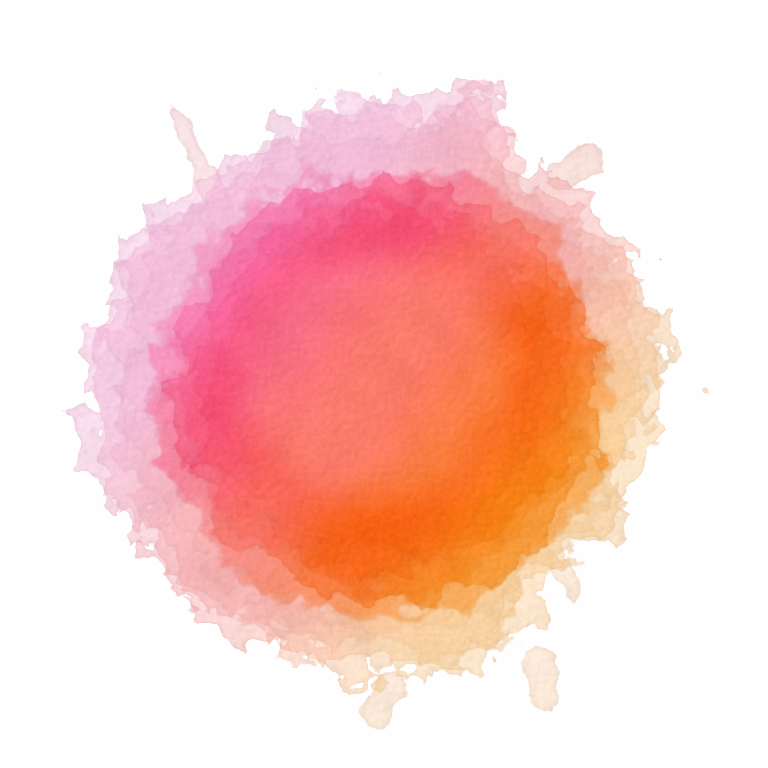
A WebGL 2 fragment shader for this background:

```glsl
#version 300 es
precision highp float;
// A round watercolour bloom: pale torn washes around a vivid pink to orange ring with a soft light heart.
uniform vec2 u_resolution;
out vec4 outColor;

vec2 hash2(vec2 p) {
  vec3 q = fract(p.xyx * vec3(0.1031, 0.1030, 0.0973));
  q += dot(q, q.yzx + 33.33);
  return fract((q.xx + q.yz) * q.zy);
}

float gradientNoise(vec2 p) {
  vec2 cell = floor(p), f = fract(p);
  vec2 u = f * f * f * (f * (f * 6.0 - 15.0) + 10.0);
  vec4 corner;
  for (int i = 0; i < 4; i++) {
    vec2 o = vec2(i & 1, i >> 1);
    corner[i] = dot(hash2(cell + o + 100.0) * 2.0 - 1.0, f - o);
  }
  return mix(mix(corner.x, corner.y, u.x), mix(corner.z, corner.w, u.x), u.y);
}

float fbm(vec2 p) {
  float sum = 0.0, gain = 0.5;
  for (int i = 0; i < 5; i++) {
    sum += gain * gradientNoise(p);
    p = mat2(1.6, 1.2, -1.2, 1.6) * p + 7.3;
    gain *= 0.5;
  }
  return sum;
}

// Distance to the nearest scattered point; its creases give torn corners
float cellDistance(vec2 p) {
  vec2 cell = floor(p), f = fract(p);
  float nearest = 8.0;
  for (int y = -1; y <= 1; y++)
    for (int x = -1; x <= 1; x++) {
      vec2 o = vec2(x, y), d = o + hash2(cell + o + 60.0) - f;
      nearest = min(nearest, dot(d, d));
    }
  return sqrt(nearest);
}

// Signed displacement of a torn, wandering paint edge
float raggedness(vec2 p, float seed) {
  vec2 q = p + seed * vec2(3.7, 5.1);
  q += 0.04 * vec2(fbm(q * 17.0), fbm(q * 17.0 + 31.0));
  float shards = 0.046 * (cellDistance(q * 20.0) - 0.45) + 0.022 * (cellDistance(q * 47.0) - 0.45);
  return 0.085 * fbm(q * 8.0) + shards;
}

// Lays one translucent wash; depth is positive inside, and pigment gathers at the rim
vec3 layWash(vec3 base, vec3 pigment, float depth, float softness, float opacity) {
  float cover = smoothstep(-softness, softness, depth);
  float rim = exp(-max(depth, 0.0) / 0.004);
  return mix(base, pigment * (1.0 - 0.07 * rim), cover * opacity * (1.0 + 0.3 * rim));
}

vec3 vividColor(float t) {
  vec3 c = mix(vec3(0.98, 0.40, 0.65), vec3(0.97, 0.28, 0.43), smoothstep(-0.27, -0.12, t));
  c = mix(c, vec3(0.98, 0.40, 0.33), smoothstep(-0.12, 0.01, t));
  c = mix(c, vec3(0.97, 0.37, 0.06), smoothstep(0.0, 0.13, t));
  return mix(c, vec3(0.97, 0.51, 0.05), smoothstep(0.13, 0.28, t));
}

vec3 paleColor(float t) {
  vec3 c = mix(vec3(0.95, 0.72, 0.85), vec3(0.96, 0.66, 0.66), smoothstep(-0.26, 0.02, t));
  return mix(c, vec3(0.97, 0.79, 0.57), smoothstep(0.02, 0.30, t));
}

vec3 heartColor(float t) {
  vec3 c = mix(vec3(0.97, 0.42, 0.54), vec3(0.98, 0.48, 0.42), smoothstep(-0.17, 0.0, t));
  return mix(c, vec3(0.98, 0.49, 0.22), smoothstep(0.0, 0.16, t));
}

float capsule(vec2 p, vec2 a, vec2 b, float radius) {
  vec2 pa = p - a, ba = b - a;
  return length(pa - ba * clamp(dot(pa, ba) / dot(ba, ba), 0.0, 1.0)) - radius;
}

// Bulge of the outline around one heading in radians
float lobe(float angle, float heading, float sharpness) {
  return exp(sharpness * (cos(angle - heading) - 1.0));
}

// Stray splashes: both ends of each stroke, then its radius
const vec4 STROKES[8] = vec4[8](
  vec4(0.228, 0.850, 0.262, 0.785), vec4(0.270, 0.770, 0.290, 0.720),
  vec4(0.732, 0.772, 0.766, 0.792), vec4(0.490, 0.075, 0.507, 0.105),
  vec4(0.702, 0.138, 0.710, 0.096), vec4(0.732, 0.258, 0.750, 0.229),
  vec4(0.053, 0.474, 0.054, 0.475), vec4(0.918, 0.491, 0.919, 0.491));
const float RADII[8] = float[8](0.010, 0.018, 0.020, 0.020, 0.021, 0.012, 0.002, 0.003);

void main() {
  float side = min(u_resolution.x, u_resolution.y);
  vec2 uv = (gl_FragCoord.xy - 0.5 * u_resolution) / side + 0.5;
  float pixel = 1.0 / side;
  vec2 p = uv - vec2(0.487, 0.500);
  float angle = atan(p.y, p.x + 1e-6);
  float t = dot(p, normalize(vec2(1.0, -0.9))) + 0.05 * fbm(uv * 6.0);
  vec3 color = vec3(1.0, 0.997, 0.997);

  // Splashes outside the bloom
  float splash = 1.0;
  for (int i = 0; i < 8; i++)
    splash = min(splash, capsule(uv, STROKES[i].xy, STROKES[i].zw, RADII[i]));
  splash += 0.03 * fbm(uv * 28.0);
  color = layWash(color, mix(paleColor(t), vec3(0.97, 0.86, 0.80), 0.6), -splash, pixel, 0.5);

  // Pale outer washes, bulging and notched around the outline
  float outline = 0.375 + 0.04 * lobe(angle, 1.2, 60.0) + 0.025 * lobe(angle, -1.13, 40.0);
  outline -= 0.035 * lobe(angle, 0.97, 60.0) + 0.03 * lobe(angle, 2.2, 40.0) + 0.03 * lobe(angle, -0.82, 40.0);
  for (int i = 0; i < 4; i++) {
    float k = float(i);
    float depth = outline - 0.016 * k - length(p) + raggedness(uv, k + 1.0);
    color = layWash(color, paleColor(t), depth, pixel * (1.0 + k), 0.46);
  }

  // Vivid ring: overlapping torn washes, alternately soft and crisp
  for (int i = 0; i < 6; i++) {
    float k = float(i);
    float depth = 0.293 - 0.018 * k - length(uv - vec2(0.499, 0.488)) + 0.85 * raggedness(uv, k + 6.0);
    color = layWash(color, vividColor(t), depth, (i & 1) == 0 ? 0.012 : 0.003, 0.43);
  }

  // Light heart fading into the ring
  float heartRadius = length((uv - vec2(0.490, 0.512)) * vec2(0.95, 1.05)) + 0.05 * fbm(uv * 9.0 + 4.0);
  color = mix(color, heartColor(t), 1.0 - smoothstep(0.12, 0.215, heartRadius));

  // Blotchy pigment and paper grain, only where paint lies
  float paint = smoothstep(0.01, 0.15, 1.0 - min(color.g, color.b));
  float grain = gradientNoise(uv * 105.0) - gradientNoise(uv * 105.0 + vec2(0.25, -0.25));
  color += paint * (0.07 * fbm(uv * 18.0 + 9.0) + 0.035 * grain + 0.03 * gradientNoise(uv * 210.0));
  outColor = vec4(clamp(color, 0.0, 1.0), 1.0);
}
```
